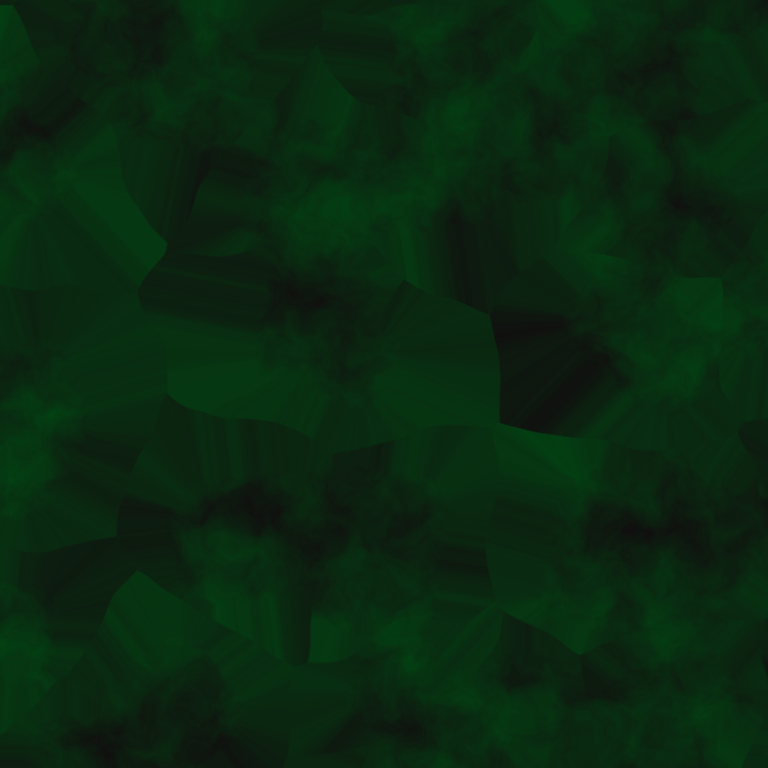
A WebGL 1 fragment shader for this texture:

```glsl
precision highp float;
// Dark green clouds broken into irregular cells. Each cell shows the clouds
// inside a rotated rounded box; beyond it the outline is stretched outward,
// which leaves fans, parallel streaks and sharp seams between neighbours.

uniform vec2 u_resolution;

const float CELLS = 4.7;          // cells across the canvas
const vec3 SHADOW = vec3(0.065, 0.060, 0.057);
const vec3 FOLIAGE = vec3(0.0, 0.290, 0.075);

vec2 hash2(vec2 p) {
  vec3 q = fract(p.xyx * vec3(0.1031, 0.1030, 0.0973));
  q += dot(q, q.yzx + 33.33);
  return fract((q.xx + q.yz) * q.zy);
}

mat2 rotation(float angle) {
  float c = cos(angle), s = sin(angle);
  return mat2(c, s, -s, c);
}

float cornerSlope(vec2 corner, vec2 offset) {
  float angle = 6.2832 * hash2(corner).x;
  return dot(vec2(cos(angle), sin(angle)), offset);
}

float gradientNoise(vec2 p) {
  vec2 i = floor(p), f = fract(p);
  vec2 u = f * f * f * (f * (f * 6.0 - 15.0) + 10.0);
  vec2 e = vec2(1.0, 0.0);
  float low = mix(cornerSlope(i, f), cornerSlope(i + e, f - e), u.x);
  float high = mix(cornerSlope(i + e.yx, f - e.yx),
                   cornerSlope(i + e.xx, f - e.xx), u.x);
  return mix(low, high, u.y);
}

vec2 noisePair(vec2 p) {
  return vec2(gradientNoise(p + 17.3), gradientNoise(p + 71.9));
}

// Fractal clouds with slightly bent wisps, centred on zero
float clouds(vec2 p) {
  p += 0.16 * noisePair(p * 2.6) + 0.04 * noisePair(p * 9.0);
  mat2 turn = rotation(0.65);
  float sum = 0.0, amplitude = 1.0;
  for (int octave = 0; octave < 7; octave++) {
    sum += amplitude * gradientNoise(p + 40.0);
    p = turn * p * 2.03;
    amplitude *= 0.60;
  }
  return sum;
}

vec2 cellCentre(vec2 id) {
  return id + hash2(id + 5.0);
}

// Finds the two closest cells and the distance to the seam between them
float findCells(vec2 p, out vec2 first, out vec2 second) {
  float nearest = 100.0, runnerUp = 100.0;
  first = second = floor(p);
  for (int y = -2; y <= 2; y++) {
    for (int x = -2; x <= 2; x++) {
      vec2 id = floor(p) + vec2(float(x), float(y));
      vec2 d = cellCentre(id) - p;
      float squared = dot(d, d);
      if (squared < nearest) {
        runnerUp = nearest;
        second = first;
        nearest = squared;
        first = id;
      } else if (squared < runnerUp) {
        runnerUp = squared;
        second = id;
      }
    }
  }
  float span = distance(cellCentre(first), cellCentre(second));
  return (runnerUp - nearest) / (2.0 * max(span, 0.001));
}

// Moves a point outside the cell's rounded box to its closest outline point
vec2 clampToCell(vec2 p, vec2 id) {
  vec2 centre = cellCentre(id);
  mat2 turn = rotation(6.2832 * hash2(id + 31.0).x);
  vec2 halfSize = mix(vec2(0.10), vec2(0.30), hash2(id + 53.0));
  float radius = mix(0.14, 0.26, hash2(id + 89.0).y);
  vec2 local = (p - centre) * turn;
  vec2 core = clamp(local, -halfSize, halfSize);
  vec2 beyond = local - core;
  beyond *= min(1.0, radius / max(length(beyond), 0.0001));
  return centre + turn * (core + beyond);
}

float cellTone(vec2 p, vec2 id) {
  return 0.42 + 0.54 * clouds(1.45 * clampToCell(p, id));
}

void main() {
  vec2 p = CELLS * gl_FragCoord.xy / u_resolution.y + 3.0;
  float pixel = CELLS / u_resolution.y;

  // Bend the seams, then blend across them over one pixel
  vec2 bent = p + 0.16 * noisePair(p * 1.7) + 0.03 * noisePair(p * 4.0);
  vec2 first, second;
  float seam = findCells(bent, first, second);
  float blend = 0.5 - 0.5 * smoothstep(0.0, pixel, seam);
  float tone = mix(cellTone(p, first), cellTone(p, second), blend);

  gl_FragColor = vec4(mix(SHADOW, FOLIAGE, clamp(tone, 0.0, 1.0)), 1.0);
}
```
